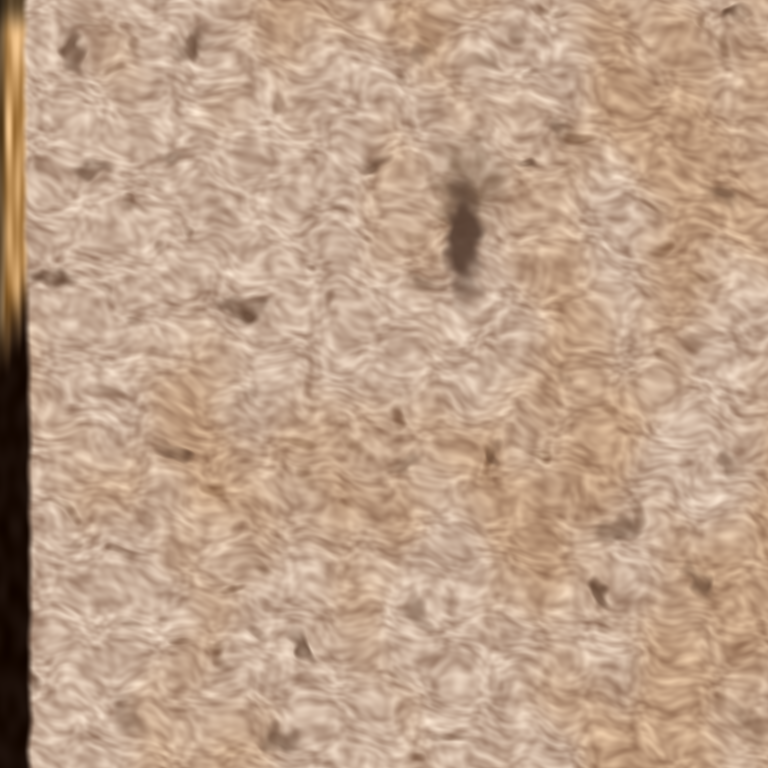
A Shadertoy shader for this texture:

```glsl
// Weathered pale stone: fine, slightly tilted grain with ochre stains,
// scattered pits and one tall gash, beside a narrow gap at the left edge.
// Layers of gradient noise make the grain; hashed cells place the pits.

vec2 hash2(vec2 p) {
    vec3 q = fract(vec3(p.xyx) * vec3(0.1031, 0.1030, 0.0973));
    q += dot(q, q.yzx + 33.33);
    return fract((q.xx + q.yz) * q.zy);
}

vec2 cornerGradient(vec2 cell) {
    float angle = 6.2832 * hash2(cell + 57.0).x;
    return vec2(cos(angle), sin(angle));
}

float gradientNoise(vec2 p) {
    vec2 i = floor(p), f = fract(p);
    vec2 u = f * f * f * (f * (f * 6.0 - 15.0) + 10.0);
    vec2 e = vec2(0.0, 1.0);
    float low = mix(dot(cornerGradient(i), f),
                    dot(cornerGradient(i + e.yx), f - e.yx), u.x);
    float high = mix(dot(cornerGradient(i + e), f - e),
                     dot(cornerGradient(i + e.yy), f - e.yy), u.x);
    return mix(low, high, u.y);
}

// Soft mask of an ellipse: 1 at its centre, 0 outside
float softEllipse(vec2 p, vec2 radius) {
    return 1.0 - smoothstep(0.35, 1.15, length(p / radius));
}

// Depth of the small pits, at most one for each cell of a jittered grid
float pitDepth(vec2 p) {
    vec2 g = p * 7.0, cell = floor(g);
    float depth = 0.0;
    for (int y = -1; y <= 1; y++) {
        for (int x = -1; x <= 1; x++) {
            vec2 c = cell + vec2(x, y);
            vec2 place = hash2(c + 11.0), shape = hash2(c + 83.0);
            vec2 d = g - c - 0.1 - 0.8 * place;
            float angle = mix(-1.3, 0.5, shape.x);
            d = mat2(cos(angle), -sin(angle), sin(angle), cos(angle)) * d;
            vec2 radius = vec2(0.23, 0.12) * mix(0.6, 1.2, shape.y);
            float strength = smoothstep(0.3, 1.0, hash2(c + 140.0).x);
            depth = max(depth, strength * softEllipse(d, radius));
        }
    }
    return depth;
}

vec3 stoneColor(vec2 p) {
    vec2 warp = vec2(gradientNoise(p * 17.0), gradientNoise(p * 17.0 + 40.0));
    vec2 fineWarp = vec2(gradientNoise(p * 48.0 + 9.0), gradientNoise(p * 48.0 + 70.0));
    vec2 q = p + 0.018 * warp;
    q.y += 0.15 * q.x;

    // Grain, from soft lumps down to thin flakes
    float grain = 0.32 * gradientNoise(q * vec2(13.0, 21.0))
                + 0.50 * gradientNoise(q * vec2(36.0, 60.0) + 20.0)
                + 0.42 * gradientNoise(q * vec2(70.0, 108.0) + 50.0);
    vec3 color = vec3(0.785, 0.682, 0.602) + 0.37 * grain * vec3(0.92, 1.03, 1.03);

    // Ochre stains, mostly in upright patches on the right
    float patches = gradientNoise(q * vec2(6.0, 3.5) + 5.0)
                  + 0.5 * gradientNoise(q * vec2(13.0, 9.0) + 31.0);
    float stain = smoothstep(-0.25, 0.55, patches + 0.55 * (p.x - 0.55));
    color *= mix(vec3(1.0), vec3(0.95, 0.89, 0.81), stain);

    // Short dark crevices between the flakes
    float crevice = smoothstep(0.22, 0.55, gradientNoise(q * vec2(26.0, 38.0) + 90.0));
    crevice *= smoothstep(-0.15, 0.3, gradientNoise(p * 8.0 + 15.0));
    color -= 0.17 * crevice * vec3(0.95, 1.0, 1.0);

    // Ragged pits
    vec2 ragged = p + 0.016 * warp + 0.013 * fineWarp;
    float pit = pitDepth(ragged) * (0.75 + 0.9 * gradientNoise(p * 40.0 + 3.0));
    color = mix(color, vec3(0.36, 0.25, 0.18), 0.85 * clamp(pit, 0.0, 1.0));

    // Tall gash: broad and pale above, narrow and dark below
    vec2 g = ragged - vec2(0.605, 0.69);
    float mouth = softEllipse(g - vec2(0.005, 0.065), vec2(0.055, 0.075));
    mouth *= 0.75 + gradientNoise(p * 38.0 + 7.0);
    color = mix(color, vec3(0.46, 0.35, 0.26), 0.7 * clamp(mouth, 0.0, 1.0));
    color = mix(color, vec3(0.33, 0.24, 0.19), 0.9 * softEllipse(g, vec2(0.027, 0.092)));
    return color;
}

// Narrow gap: sunlit wood above, deep shadow below
vec3 gapColor(vec2 p) {
    float fiber = gradientNoise(p * vec2(95.0, 9.0));
    vec3 wood = vec3(0.76, 0.58, 0.36) + 0.4 * fiber;
    wood *= mix(0.5, 1.0, smoothstep(0.0, 0.012, p.x));
    wood *= 1.0 - 0.55 * smoothstep(0.95, 1.0, p.y);
    vec3 shadow = vec3(0.09, 0.04, 0.015) + 0.06 * gradientNoise(p * vec2(50.0, 24.0));
    float shade = 1.0 - smoothstep(0.53, 0.64, p.y - 2.0 * (p.x - 0.02) + 0.03 * fiber);
    return mix(wood, shadow, shade);
}

void mainImage(out vec4 fragColor, in vec2 fragCoord) {
    vec2 p = fragCoord / iResolution.xy;
    float edge = 0.039 - 0.006 * smoothstep(0.4, 0.75, p.y)
               + 0.005 * gradientNoise(vec2(p.y * 22.0, 4.0));
    vec3 color = mix(gapColor(p), stoneColor(p), smoothstep(-0.006, 0.006, p.x - edge));
    fragColor = vec4(clamp(color, 0.0, 1.0), 1.0);
}
```
